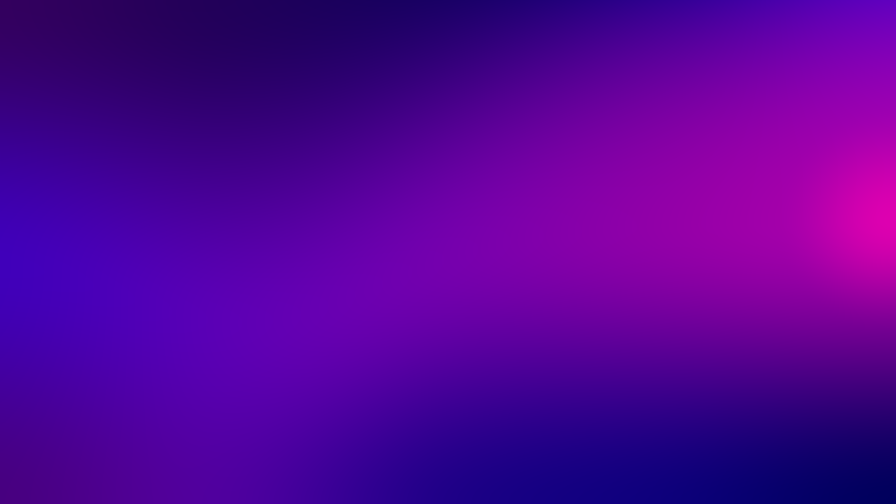
A Shadertoy shader for this background:

```glsl
// A soft violet gradient: a bright ridge of colour crosses the canvas,
// fading to darker colours at the top and bottom edges. Each of the three
// lines is a smooth spline of colour stops; a pink glow sits on the right.

const int STOPS = 5;

// Colours from left to right, evenly spaced
const vec3 TOP_EDGE[STOPS] = vec3[STOPS](
    vec3(0.20, 0.0, 0.37), vec3(0.13, 0.0, 0.35), vec3(0.10, 0.0, 0.40),
    vec3(0.20, 0.0, 0.58), vec3(0.38, 0.0, 0.75));
const vec3 RIDGE[STOPS] = vec3[STOPS](
    vec3(0.25, 0.0, 0.73), vec3(0.36, 0.0, 0.71), vec3(0.46, 0.0, 0.68),
    vec3(0.58, 0.0, 0.66), vec3(0.69, 0.0, 0.68));
const vec3 BOTTOM_EDGE[STOPS] = vec3[STOPS](
    vec3(0.28, 0.0, 0.50), vec3(0.31, 0.0, 0.62), vec3(0.12, 0.0, 0.53),
    vec3(0.05, 0.0, 0.48), vec3(0.00, 0.0, 0.36));

// Height of the ridge at both ends, and the dip on its left half
const float RIDGE_LEFT = 0.50;
const float RIDGE_RIGHT = 0.57;
const float DIP_DEPTH = 0.16;
const float DIP_X = 0.28;
const float DIP_WIDTH = 0.20;

// Glow on the right edge, in units of canvas height from that edge
const vec2 GLOW_CENTER = vec2(0.01, 0.56);
const float GLOW_RADIUS = 0.23;
const vec3 GLOW_COLOR = vec3(0.18, 0.0, 0.01);

// Catmull-Rom spline through evenly spaced colour stops
vec3 colorAlong(vec3 stops[STOPS], float x) {
    float s = clamp(x, 0.0, 1.0) * float(STOPS - 1);
    int i = min(int(s), STOPS - 2);
    float t = s - float(i);
    vec3 before = stops[max(i - 1, 0)];
    vec3 a = stops[i];
    vec3 b = stops[i + 1];
    vec3 after = stops[min(i + 2, STOPS - 1)];
    vec3 slopeA = 0.5 * (b - before);
    vec3 slopeB = 0.5 * (after - a);
    float h = t * t * (3.0 - 2.0 * t);
    return mix(a, b, h) + t * (1.0 - t) * (slopeA * (1.0 - t) - slopeB * t);
}

float ridgeHeight(float x) {
    float d = (x - DIP_X) / DIP_WIDTH;
    return mix(RIDGE_LEFT, RIDGE_RIGHT, x) - DIP_DEPTH * exp(-d * d);
}

void mainImage(out vec4 fragColor, in vec2 fragCoord) {
    vec2 uv = fragCoord / iResolution.xy;
    float aspect = iResolution.x / iResolution.y;
    float crest = ridgeHeight(uv.x);

    // Distance from the ridge: 0 on it, 1 at the canvas edge
    bool above = uv.y > crest;
    float away = above ? (uv.y - crest) / (1.0 - crest) : (crest - uv.y) / crest;

    // The fade is S-shaped, but rounder towards the upper right
    float fade = smoothstep(0.0, 1.0, away);
    float roundness = above ? smoothstep(0.2, 0.8, uv.x) : 0.0;
    fade = mix(fade, away * away, roundness);

    vec3 edge = above ? colorAlong(TOP_EDGE, uv.x) : colorAlong(BOTTOM_EDGE, uv.x);
    vec3 color = mix(colorAlong(RIDGE, uv.x), edge, fade);

    // Pink glow
    vec2 fromRight = vec2((1.0 - uv.x) * aspect, uv.y);
    float glow = 1.0 - smoothstep(0.0, GLOW_RADIUS, length(fromRight - GLOW_CENTER));
    color += GLOW_COLOR * glow;

    fragColor = vec4(clamp(color, 0.0, 1.0), 1.0);
}
```
